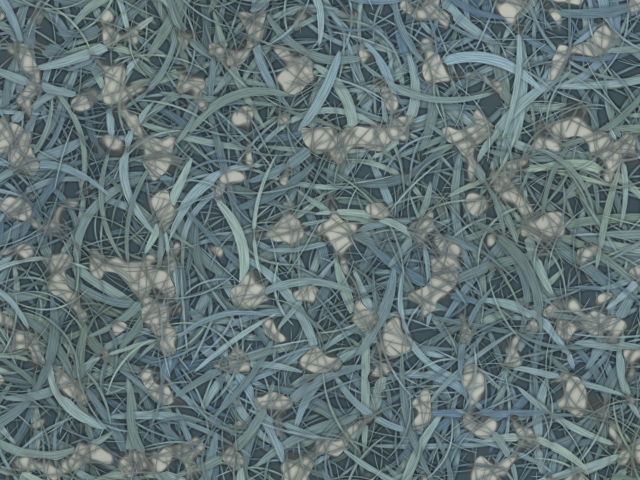
Reproduce this texture procedurally as a Shadertoy shader.

```glsl
const int LAYERS = 26;
const float SOFTNESS = 0.0021;     // edge blur, in canvas heights
const float RIBBON_CELL = 0.19;    // spacing of the broad ribbons
const float THREAD_CELL = 0.125;   // spacing of the fine threads
const float RIBBON_WIDTH = 0.042;  // half widths, in cells
const float THREAD_WIDTH = 0.016;
const float HOLE_FREQ = 10.5;
const float HOLE_LEVEL = 0.13;     // higher leaves fewer holes
const float HOLE_THINNING = 0.22;  // ribbon width left inside holes
const float BEND = 0.7;
const float SHADOW = 0.24;
const float STREAK = 0.20;
const vec3 BACKING = vec3(0.71, 0.72, 0.68);
const vec3 GAP = vec3(0.29, 0.31, 0.31);
const vec3 UNDERLAY = vec3(0.25, 0.315, 0.345);
const vec3 FIBRE_DEEP = vec3(0.335, 0.415, 0.435);
const vec3 FIBRE_PALE = vec3(0.57, 0.67, 0.67);
const vec3 FIBRE_DRY = vec3(0.42, 0.43, 0.41);
const vec3 BLUE_SHIFT = vec3(-0.025, -0.012, 0.04);

vec4 hash4(vec3 seed) {
    vec4 h = fract(seed.xyzx * vec4(0.1031, 0.1030, 0.0973, 0.1099));
    h += dot(h, h.wzxy + 33.33);
    return fract((h.xxyz + h.yzzw) * h.zywx);
}

mat2 rotation(float angle) {
    float c = cos(angle), s = sin(angle);
    return mat2(c, s, -s, c);
}

float cornerSlope(vec2 cell, vec2 offset) {
    float angle = 6.2832 * hash4(vec3(cell, 7.0)).x;
    return dot(vec2(cos(angle), sin(angle)), offset);
}

float gradientNoise(vec2 p) {
    vec2 i = floor(p), f = p - i;
    vec2 u = f * f * f * (f * (f * 6.0 - 15.0) + 10.0);
    vec2 e = vec2(0.0, 1.0);
    return mix(
        mix(cornerSlope(i, f), cornerSlope(i + e.yx, f - e.yx), u.x),
        mix(cornerSlope(i + e, f - e), cornerSlope(i + e.yy, f - e.yy), u.x), u.y);
}

// Positive inside the openings of the mat
float holeDepth(vec2 p) {
    vec2 warp = vec2(gradientNoise(p * 17.0), gradientNoise(p * 17.0 + 40.0));
    p += 0.022 * warp;
    return gradientNoise(p * HOLE_FREQ + 3.0)
         + 0.55 * gradientNoise(p * HOLE_FREQ * 2.1 + 19.0) - HOLE_LEVEL;
}

// Lays one sheet of bent, tapered strands over the colour
vec3 layStrands(vec3 color, vec2 p, float layer, bool ribbon, float mat, float blueness, float soft) {
    float size = ribbon ? RIBBON_CELL : THREAD_CELL;
    float height = layer / float(LAYERS - 1);
    vec2 g = rotation(layer * 2.4) * p / size + layer * 5.37;
    vec2 home = floor(g);
    float blur = soft / size;
    for (int y = -1; y <= 1; y++)
    for (int x = -1; x <= 1; x++) {
        vec2 cell = home + vec2(x, y);
        vec4 place = hash4(vec3(cell, layer + 11.0));
        vec4 look = hash4(vec3(cell, layer + 71.0));
        vec2 q = rotation(6.2832 * place.z) * (g - cell - place.xy);
        float halfLength = mix(0.5, 0.8, look.x);
        float along = q.x / halfLength;
        if (abs(along) >= 1.0) continue;

        float bend = BEND * (2.0 * place.w - 1.0);
        float slope = 2.0 * bend * q.x;
        float across = (q.y - bend * q.x * q.x) / sqrt(1.0 + slope * slope);
        float taper = sqrt(1.0 - along * along);
        float width = ribbon ? RIBBON_WIDTH * mix(HOLE_THINNING, 1.0, mat) : THREAD_WIDTH;
        width *= taper * mix(0.5, 1.5, look.y);
        float dist = abs(across) - width;
        if (dist > 4.0 * blur) continue;

        float shade = 1.0 - smoothstep(-blur, 4.0 * blur, dist);
        color *= 1.0 - SHADOW * shade * taper * mix(0.5, 1.0, mat);

        float grain = gradientNoise(vec2(q.x * 5.0, across * size * 330.0) + look.zw * 90.0);
        float tone = clamp(look.z * 0.8 + 0.35 * height - 0.08, 0.0, 1.0);
        vec3 fibre = mix(FIBRE_DEEP, FIBRE_PALE, tone) * (1.0 + STREAK * grain);
        fibre += BLUE_SHIFT * (blueness + 1.4 * (look.w - 0.5));
        fibre = mix(fibre, FIBRE_DRY, 0.45 * (1.0 - mat));
        float alpha = 1.0 - smoothstep(-blur, blur, dist);
        alpha *= smoothstep(0.0, 0.45, taper) * mix(0.75, 0.93, mat);
        color = mix(color, fibre, alpha);
    }
    return color;
}

void mainImage(out vec4 fragColor, in vec2 fragCoord) {
    vec2 p = fragCoord / iResolution.y;
    float soft = max(SOFTNESS, 0.7 / iResolution.y);

    // Lit backing and shaded gaps seen through the mat
    float depth = holeDepth(p);
    float mat = 1.0 - smoothstep(-0.05, 0.12, depth);
    float lit = smoothstep(-0.02, 0.16, depth + 0.4 * gradientNoise(p * 27.0) - 0.03);
    vec3 color = mix(GAP, BACKING, lit);
    color = mix(color, UNDERLAY, mat * 0.92);

    // Fine threads and broad ribbons, alternating
    float blueness = 1.3 * gradientNoise(p * 2.6 + 8.0);
    for (int i = 0; i < LAYERS; i++)
        color = layStrands(color, p, float(i), i % 2 == 1, mat, blueness, soft);

    // Uneven light over the sheet
    color *= 1.0 + 0.10 * gradientNoise(p * 3.1 + 31.0);
    fragColor = vec4(clamp(color, 0.0, 1.0), 1.0);
}
```
